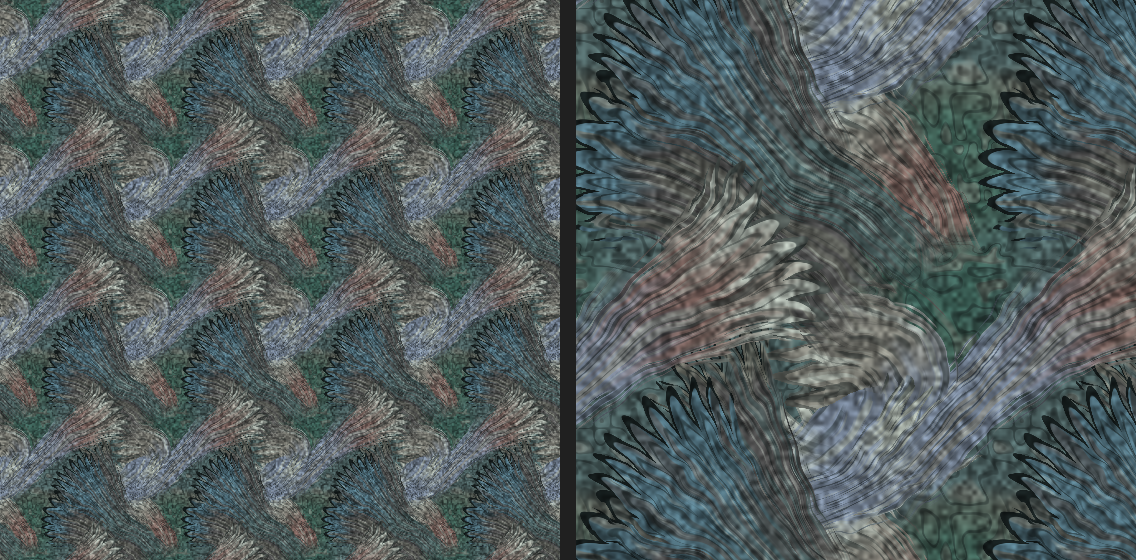
Left: the whole. Right: its middle third, enlarged.
Reproduce this pattern procedurally as a WebGL 1 fragment shader.

```glsl
precision highp float;
uniform vec2 u_resolution;

const float REPEATS = 4.0;
const float WARP = 0.035;
const float GRAIN_CELLS = 340.0;
const float GRAIN_STRENGTH = 0.66;
const float HEAD_START = 0.16;
const float OUTLINE = 0.026;
const float STREAKS = 11.0;
const float FINE_STREAKS = 22.0;
const float PI = 3.14159;
const int SPINE_STEPS = 20;

const vec3 INK = vec3(0.08, 0.11, 0.11);
const vec3 GREEN = vec3(0.20, 0.34, 0.30);
const vec3 TEAL = vec3(0.28, 0.36, 0.36);
const vec3 OLIVE = vec3(0.36, 0.37, 0.34);
const vec3 BROWN = vec3(0.29, 0.29, 0.29);
const vec3 BLUE = vec3(0.29, 0.41, 0.46);
const vec3 LAVENDER = vec3(0.42, 0.47, 0.54);
const vec3 CREAM = vec3(0.58, 0.61, 0.58);
const vec3 TAN = vec3(0.46, 0.46, 0.43);
const vec3 RED = vec3(0.43, 0.34, 0.32);

float hash(vec2 cell) {
  vec3 h = fract(cell.xyx * 0.1031);
  h += dot(h, h.yzx + 33.33);
  return fract((h.x + h.y) * h.z);
}

// Value noise that wraps after a whole number of cells
float noise(vec2 x, float period) {
  vec2 cell = floor(x);
  vec2 f = x - cell;
  f = f * f * (3.0 - 2.0 * f);
  vec2 lo = mod(cell, period);
  vec2 hi = mod(cell + 1.0, period);
  return mix(mix(hash(lo), hash(vec2(hi.x, lo.y)), f.x),
             mix(hash(vec2(lo.x, hi.y)), hash(hi), f.x), f.y);
}

// Position along a curved spine (x) and signed distance from it (y)
vec2 spine(vec2 p, vec2 a, vec2 b, vec2 c) {
  vec2 middle = 0.5 * (min(a, min(b, c)) + max(a, max(b, c)));
  p = fract(p - middle + 0.5) - 0.5 + middle;
  vec2 from = a;
  vec2 nearest = vec2(0.0, 9.0);
  for (int i = 0; i < SPINE_STEPS; i++) {
    float t = float(i + 1) / float(SPINE_STEPS);
    vec2 to = mix(mix(a, b, t), mix(b, c, t), t);
    vec2 e = to - from;
    float h = clamp(dot(p - from, e) / dot(e, e), 0.0, 1.0);
    vec2 r = p - from - e * h;
    float d = length(r);
    if (d < abs(nearest.y))
      nearest = vec2((float(i) + h) / float(SPINE_STEPS), e.x * r.y < e.y * r.x ? -d : d);
    from = to;
  }
  return nearest;
}

// Combed plume; ends are head and tail, comb is lobe count, depth and ink
void plume(inout vec3 color, vec2 p, vec4 ends, vec2 bow, vec2 width, vec3 comb,
           vec3 head, vec3 body, vec3 tail, vec3 vein) {
  float aa = 1.2 * REPEATS / min(u_resolution.x, u_resolution.y);
  vec2 k = spine(p, ends.xy, bow, ends.zw);
  float t = k.x;
  float w = mix(width.y, width.x, pow(1.0 - t, 3.0));
  float s = k.y / w;
  float seed = 40.0 * ends.x + 17.0 * bow.y;

  // Scalloped head with uneven fingers
  float phase = s * comb.x + 0.7 * noise(vec2(s * 3.0 + seed, 2.0), 256.0);
  float inside = t - HEAD_START - 0.09 * s * s + comb.y * (abs(sin(PI * phase)) - 0.5);

  // Streaks drawn out along the spine
  float bend = noise(vec2(t * 6.0, s * 2.0 + seed), 256.0);
  float broad = noise(vec2(s * STREAKS + bend * 3.0 + seed, t * 4.0), 256.0);
  float fine = noise(vec2(s * FINE_STREAKS + bend * 5.0 + seed, t * 9.0), 256.0);
  vec3 tint = mix(head, body, smoothstep(0.04, 0.24, inside + 0.2 * (broad - 0.5)));
  tint = mix(tint, tail, smoothstep(0.35, 0.65, t + 0.2 * (broad - 0.5)));
  tint = mix(tint, vein, 0.7 * smoothstep(0.5, 0.72, broad));
  tint = mix(tint, INK, 0.45 * smoothstep(0.6, 0.85, fine));
  tint = mix(tint, CREAM, 0.4 * (1.0 - smoothstep(0.1, 0.35, fine)));

  // Echoed finger lines and the dark rim
  float echo = smoothstep(0.5, 1.0, sin(inside * 85.0)) * (1.0 - smoothstep(0.06, 0.26, inside));
  float rim = 1.0 - smoothstep(OUTLINE, OUTLINE + 2.0 * aa, inside);
  tint = mix(tint, INK, comb.z * max(0.55 * echo, rim));

  float edge = 1.0 - abs(s) + 0.7 * (fine - 0.5);
  float mask = smoothstep(0.0, aa, inside) * smoothstep(0.0, aa / w + 0.08, edge);
  color = mix(color, tint, mask * (1.0 - smoothstep(0.8, 1.0, t)));
}

float pool(vec2 p, vec2 center, float radius) {
  return 1.0 - smoothstep(0.4 * radius, radius, length(fract(p - center + 0.5) - 0.5));
}

// Mottled ground with curling vein lines
vec3 ground(vec2 p) {
  float drift = noise(p * 5.0, 5.0);
  float curl = noise(p * 30.0 + 3.0 * drift, 30.0);
  float green = max(pool(p, vec2(.23, .73), .26), pool(p, vec2(.14, .05), .34));
  vec3 color = mix(OLIVE, TEAL, smoothstep(0.3, 0.65, drift));
  color = mix(color, GREEN, green * (0.65 + 0.35 * curl));
  color = mix(color, INK, 0.4 * smoothstep(0.4, 1.0, sin(curl * 16.0 + drift * 9.0)));
  return mix(color, TAN, 0.5 * smoothstep(0.65, 0.9, curl));
}

void main() {
  vec2 uv = gl_FragCoord.xy / u_resolution;
  // Tile space runs downward
  vec2 p = fract(vec2(uv.x, 1.0 - uv.y) * REPEATS);
  p += WARP * (vec2(noise(p * 6.0, 6.0), noise(p * 6.0 + 31.0, 6.0)) - 0.5);
  p += 0.4 * WARP * (vec2(noise(p * 20.0, 20.0), noise(p * 20.0 + 9.0, 20.0)) - 0.5);

  vec3 c = ground(p);
  // Flame, sweep, curl and its pale tips
  plume(c, p, vec4(.80, .54, 1.25, 1.), vec2(1.12, .62), vec2(.26, .07), vec3(3., .06, .3), CREAM, TAN, RED, TAN);
  plume(c, p, vec4(.70, 1.26, 1.54, .96), vec2(1., 1.76), vec2(.3, .09), vec3(4., .1, .3), CREAM, LAVENDER, LAVENDER, CREAM);
  plume(c, p, vec4(.62, 1.2, .84, 1.56), vec2(1.44, 1.08), vec2(.26, .14), vec3(4., .1, .4), TAN, TAN, LAVENDER, CREAM);
  plume(c, p, vec4(1.26, 1.26, .84, 1.56), vec2(1.1, 1.46), vec2(.2, .06), vec3(2.5, .16, .2), CREAM, CREAM, LAVENDER, LAVENDER);
  // Lower lobe, dark tuft, blue wing, pale fan
  plume(c, p, vec4(.18, .69, 1.08, 1.17), vec2(.62, .66), vec2(.3, .12), vec3(3.5, .08, 1.), BLUE, BROWN, BROWN, OLIVE);
  plume(c, p, vec4(.60, .12, .96, .76), vec2(.74, .3), vec2(.24, .06), vec3(3., .16, 1.), OLIVE, BROWN, BROWN, TEAL);
  plume(c, p, vec4(.39, .24, 1.27, 1.04), vec2(.68, .62), vec2(.38, .07), vec3(4.5, .1, 1.), BLUE, BLUE, TEAL, BROWN);
  plume(c, p, vec4(1., .84, .03, 1.58), vec2(.52, 1.02), vec2(.46, .07), vec3(4.5, .08, .6), CREAM, RED, LAVENDER, TAN);

  // Woven speckle across the whole sheet
  float grain = noise(uv * GRAIN_CELLS, GRAIN_CELLS) + 0.4 * noise(uv * GRAIN_CELLS * 0.5, GRAIN_CELLS);
  gl_FragColor = vec4(clamp(c * (1.0 + GRAIN_STRENGTH * (grain - 0.7)), 0.0, 1.0), 1.0);
}
```
